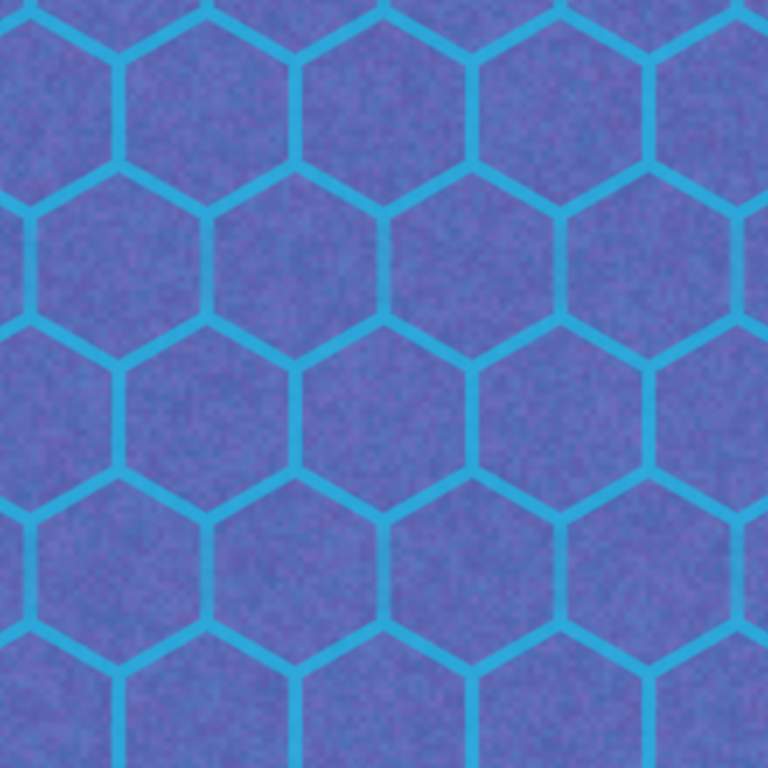
This pattern is drawn by a three.js fragment shader. Its source:

```glsl
// Honeycomb of pointy-top regular hexagons: cyan lines on a mottled violet-blue ground.
// Two interleaved rectangular lattices give the nearest cell; its edge distance
// draws the lines, and layered value noise gives the grain.

varying vec2 vUv;

const float CELL_WIDTH = 0.2301;              // flat-to-flat width, about 4.35 cells across
const vec2 CELL_CENTER = vec2(0.2695, 0.853); // centre of one reference cell
const float LINE_WIDTH = 0.0180;
const float LINE_BLUR = 0.0040;               // half-width of the soft line border
const float FADED_BLUR = 0.0058;              // softer uprights in alternate rows
const float FADED_STRENGTH = 0.82;
const float JOINT_BLEND = 0.020;              // distance over which uprights fade from a joint

const vec3 LINE_COLOR = vec3(0.175, 0.655, 0.850);
const vec3 VIOLET = vec3(0.415, 0.385, 0.700);
const vec3 BLUE = vec3(0.305, 0.440, 0.725);

const float FINE_GRAIN = 110.0;               // noise cells across the canvas
const float COARSE_GRAIN = 46.0;
const float GRAIN_LIGHT = 0.085;              // brightness swing of the ground
const float LINE_GRAIN = 0.35;                // share of that swing kept on the lines

const float SQRT3 = 1.7320508;

float hash(vec2 p) {
  vec3 q = fract(vec3(p.xyx) * 0.1031);
  q += dot(q, q.yzx + 33.33);
  return fract((q.x + q.y) * q.z);
}

float valueNoise(vec2 p) {
  vec2 cell = floor(p);
  vec2 f = fract(p);
  f = f * f * (3.0 - 2.0 * f);
  float low = mix(hash(cell), hash(cell + vec2(1.0, 0.0)), f.x);
  float high = mix(hash(cell + vec2(0.0, 1.0)), hash(cell + vec2(1.0, 1.0)), f.x);
  return mix(low, high, f.y);
}

float grain(vec2 p) {
  return mix(valueNoise(p * FINE_GRAIN), valueNoise(p * COARSE_GRAIN + 17.0), 0.4);
}

// Offset from the nearest point of a rectangular lattice
vec2 latticeOffset(vec2 p, vec2 period) {
  return p - period * floor(p / period + 0.5);
}

// Coverage of the honeycomb lines, from 0 to 1
float honeycomb(vec2 uv) {
  vec2 period = CELL_WIDTH * vec2(1.0, SQRT3);
  vec2 p = uv - CELL_CENTER;
  vec2 evenRow = latticeOffset(p, period);
  vec2 oddRow = latticeOffset(p - 0.5 * period, period);
  bool isOdd = dot(oddRow, oddRow) < dot(evenRow, evenRow);
  vec2 local = abs(isOdd ? oddRow : evenRow);

  float slanted = 0.5 * local.x + 0.5 * SQRT3 * local.y;
  float edge = 0.5 * CELL_WIDTH - max(local.x, slanted);

  // Uprights of every other row are fainter and softer
  float faded = isOdd ? smoothstep(0.0, JOINT_BLEND, local.x - slanted) : 0.0;
  float blur = max(mix(LINE_BLUR, FADED_BLUR, faded), 0.7 * fwidth(uv.x));
  float halfWidth = 0.5 * LINE_WIDTH;
  float line = 1.0 - smoothstep(halfWidth - blur, halfWidth + blur, edge);
  return line * mix(1.0, FADED_STRENGTH, faded);
}

void main() {
  float line = honeycomb(vUv);

  // Mottled ground: separate hue and brightness grain
  float hue = grain(vUv + 3.7);
  float light = (grain(vUv + 8.3) - 0.5) * GRAIN_LIGHT;
  vec3 ground = mix(VIOLET, BLUE, hue);

  vec3 color = mix(ground, LINE_COLOR, line);
  color += light * mix(1.0, LINE_GRAIN, line);
  gl_FragColor = vec4(color, 1.0);
}
```
